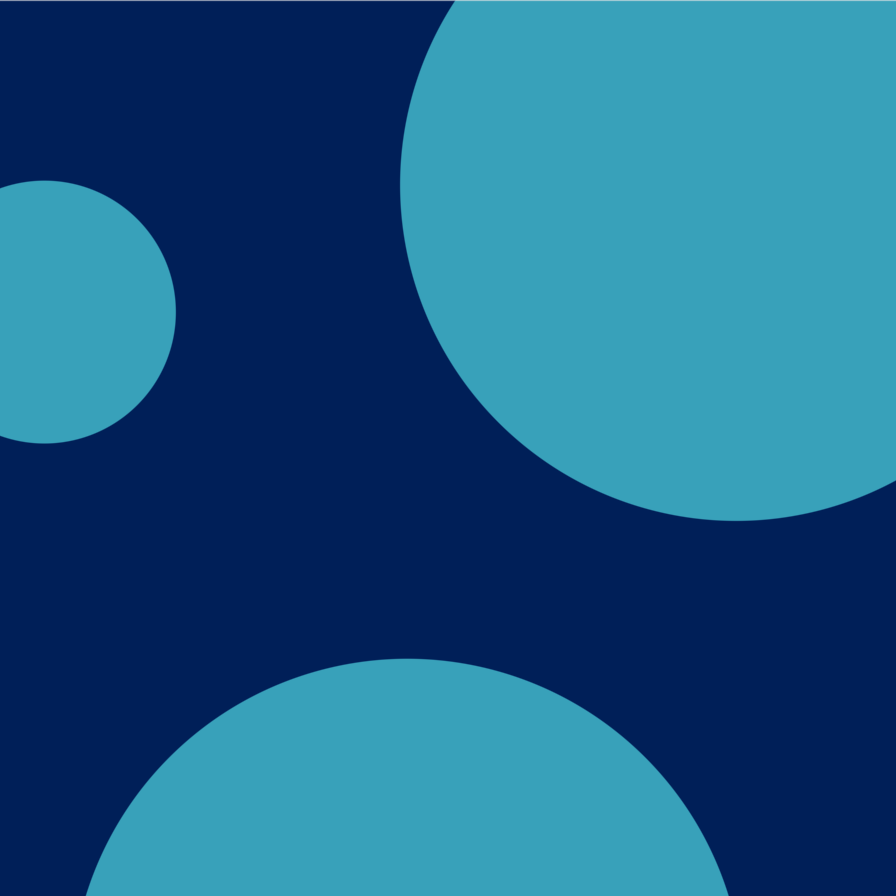
A three.js fragment shader for this background:

```glsl
// Three large flat teal discs, cropped by the canvas, on a deep navy ground.
// Each disc is a signed distance; their union is filled with one soft edge,
// and a hairline of pale light runs along the top border.
varying vec2 vUv;

float disc(vec2 p, vec2 center, float radius) {
  return length(p - center) - radius;
}

void main() {
  vec3 navy = vec3(0.0, 0.12, 0.345);
  vec3 teal = vec3(0.22, 0.63, 0.73);

  // Union of the discs: upper right, left, bottom
  float d = disc(vUv, vec2(0.8215, 0.7936), 0.3750);
  d = min(d, disc(vUv, vec2(0.0496, 0.6517), 0.1467));
  d = min(d, disc(vUv, vec2(0.4545, -0.1107), 0.3755));

  vec3 color = mix(teal, navy, smoothstep(-0.001, 0.001, d));

  // Pale hairline at the top border
  color = mix(color, vec3(0.9), 0.6 * smoothstep(0.998, 0.9995, vUv.y));

  gl_FragColor = vec4(color, 1.0);
}
```
